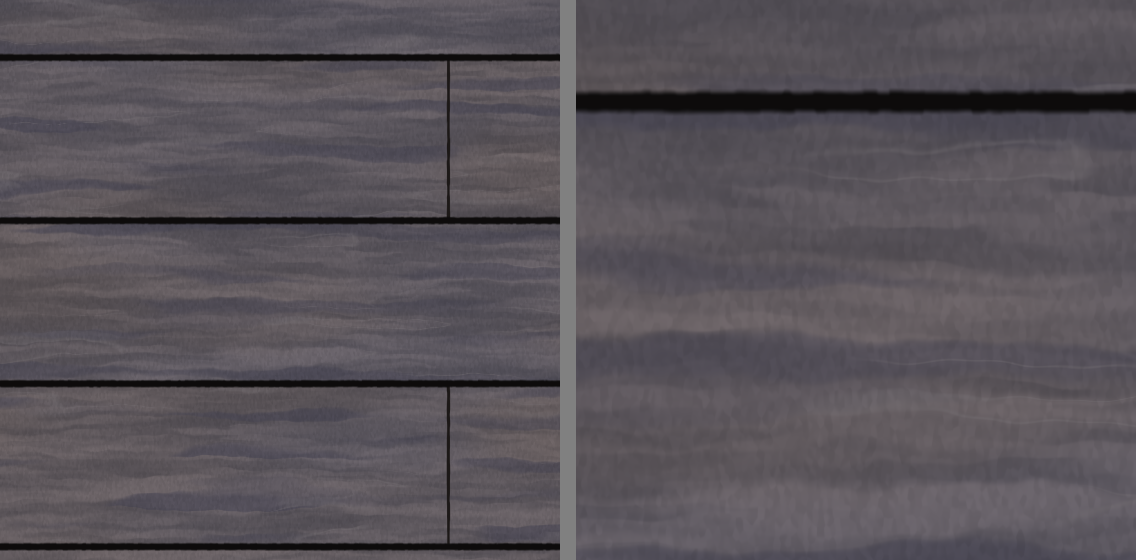
Left: the whole. Right: its middle third, enlarged.
Write a WebGL 2 fragment shader that draws this texture.

```glsl
#version 300 es
precision highp float;

uniform vec2 u_resolution;
out vec4 fragColor;

// Layout, in canvas units
const float ROW_HEIGHT = 0.2912;
const float FIRST_GAP = 0.0236;
const float GAP_CORE = 0.0036;
const float GAP_EDGE = 0.0084;
const float SEAM_X = 0.8008;
const float SEAM_CORE = 0.0012;
const float SEAM_EDGE = 0.0038;

// Colours
const vec3 WOOD_DARK = vec3(0.315, 0.297, 0.320);
const vec3 WOOD_PALE = vec3(0.422, 0.391, 0.407);
const vec3 STREAK_BLUE = vec3(0.270, 0.262, 0.318);
const vec3 THREAD_PALE = vec3(0.445, 0.425, 0.440);
const vec3 WARM_TINT = vec3(0.010, 0.002, -0.012);
const vec3 GAP_COLOR = vec3(0.050, 0.045, 0.045);
const vec3 SEAM_COLOR = vec3(0.110, 0.095, 0.090);

// Grain
const float WARP = 0.0030;
const float STREAK_AMOUNT = 0.60;
const float THREAD_AMOUNT = 0.38;
const float FIBRE_AMOUNT = 0.045;
const float CELL_SHARPNESS = 7.0;

vec3 hash3(vec2 p) {
    vec3 q = fract(p.xyx * vec3(0.1031, 0.1030, 0.0973));
    q += dot(q, q.yxz + 33.33);
    return fract((q.xxy + q.yzz) * q.zyx);
}

// Cellular noise: random cell values blended by distance to each cell point
float cellular(vec2 p) {
    vec2 cell = floor(p);
    float total = 0.0;
    float weights = 0.0;
    for (int y = -1; y <= 1; y++) {
        for (int x = -1; x <= 1; x++) {
            vec2 id = cell + vec2(x, y);
            vec3 rnd = hash3(id + 200.0);
            vec2 d = id + rnd.xy - p;
            float w = exp(-CELL_SHARPNESS * dot(d, d));
            total += w * rnd.z;
            weights += w;
        }
    }
    return total / weights;
}

// Layered sines that make the grain waver along the board
float waver(vec2 p) {
    return sin(p.x * 13.0 + p.y * 31.0)
         + 0.6 * sin(p.x * 37.0 - p.y * 67.0 + 1.7)
         + 0.35 * sin(p.x * 83.0 + p.y * 139.0 + 0.6)
         + 0.2 * sin(p.x * 171.0 - p.y * 211.0);
}

vec3 wood(vec2 uv, float row) {
    vec2 g = uv + vec2(row * 3.37, row * 1.13) + 5.0;
    g.y += WARP * waver(g);

    float broad = cellular(g * vec2(2.3, 19.0));
    float medium = cellular(g * vec2(5.0, 52.0) + 17.0);
    float fine = cellular(g * vec2(13.0, 125.0) + 41.0);
    float tone = 0.5 + 0.40 * (broad - 0.5) + 0.42 * (medium - 0.5) + 0.34 * (fine - 0.5);
    vec3 color = mix(WOOD_DARK, WOOD_PALE, smoothstep(0.08, 0.92, tone));

    // Warm and cool drift across the boards
    color += WARM_TINT * (cellular(g * vec2(2.0, 8.0) + 73.0) * 2.0 - 1.0);

    // Long bluish streaks
    float streak = smoothstep(0.66, 0.95, cellular(g * vec2(3.6, 44.0) + 97.0));
    color = mix(color, STREAK_BLUE, STREAK_AMOUNT * streak);

    // Thin pale threads in scattered patches
    float ridge = 1.0 - smoothstep(0.0, 0.09, abs(medium - 0.56));
    float patches = smoothstep(0.45, 0.85, cellular(g * vec2(6.0, 24.0) + 131.0));
    color = mix(color, THREAD_PALE, THREAD_AMOUNT * ridge * patches);

    // Fine woven fibre
    float fibre = cellular(uv * vec2(310.0, 170.0)) - 0.5;
    return color * (1.0 + FIBRE_AMOUNT * 2.0 * fibre);
}

float groove(float dist, float core, float edge, float pixel) {
    return 1.0 - smoothstep(core, max(edge, core + pixel), dist);
}

void main() {
    vec2 uv = gl_FragCoord.xy / u_resolution;
    float pixel = 1.0 / min(u_resolution.x, u_resolution.y);

    // Board rows and the gaps between them
    float level = (uv.y - FIRST_GAP) / ROW_HEIGHT;
    float row = floor(level);
    float gapDist = abs(level - floor(level + 0.5)) * ROW_HEIGHT;
    float frayed = 0.0012 * (cellular(uv * vec2(150.0, 60.0)) - 0.5);
    vec3 color = wood(uv, row);

    // End seams on every second row
    float hasSeam = 1.0 - mod(row, 2.0);
    float seam = hasSeam * groove(abs(uv.x - SEAM_X) + frayed, SEAM_CORE, SEAM_EDGE, pixel);
    color = mix(color, SEAM_COLOR, seam);

    float gap = groove(gapDist + frayed, GAP_CORE, GAP_EDGE, pixel);
    color = mix(color, GAP_COLOR, gap);
    fragColor = vec4(color, 1.0);
}
```
